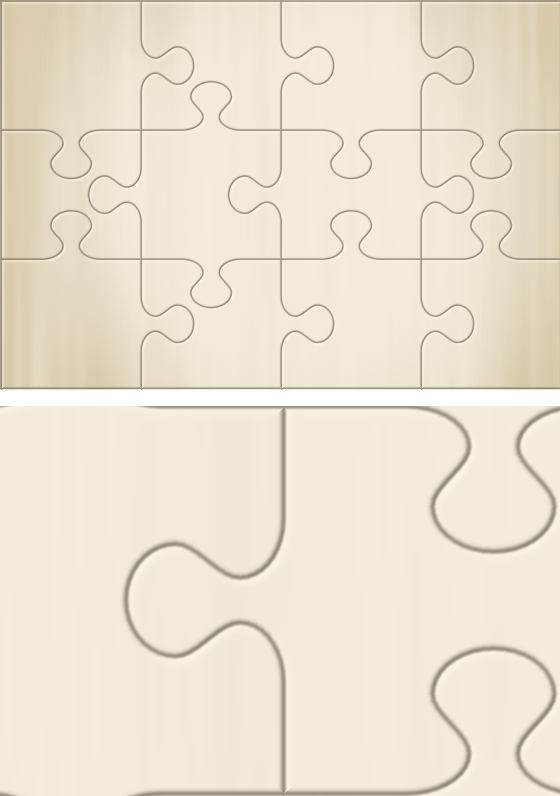
Top, the full canvas; bottom, a detail of the centre.
Write a WebGL 2 fragment shader that draws this pattern.

```glsl
#version 300 es
precision highp float;
// Pale wooden jigsaw, four pieces by three, with embossed seams and vertical grain.

uniform vec2 u_resolution;
out vec4 fragColor;

const float HALF_PI = 1.5707963;
const vec2 PIECES = vec2(4.0, 3.0215);
const vec2 FRAME = vec2(0.0026, 0.0037);
const int STEPS = 27;

const vec3 CREAM = vec3(0.952, 0.922, 0.858);
const vec3 SAND = vec3(0.895, 0.855, 0.765);
const vec3 TAN = vec3(0.845, 0.79, 0.665);
const vec3 GROOVE = vec3(0.43, 0.40, 0.33);
const vec3 SHINE = vec3(0.985, 0.965, 0.91);

float hash(vec2 p) {
    vec3 q = fract(vec3(p.xyx) * 0.1031);
    q += dot(q, q.yzx + 33.33);
    return fract((q.x + q.y) * q.z);
}

float noise(vec2 p) {
    vec2 i = floor(p), f = fract(p);
    f = f * f * (3.0 - 2.0 * f);
    return mix(mix(hash(i), hash(i + vec2(1, 0)), f.x),
               mix(hash(i + vec2(0, 1)), hash(i + vec2(1, 1)), f.x), f.y);
}

float bell(float d, float width) {
    return exp(-d * d / (width * width));
}

// Half of the knob outline: x along the seam, y across; t runs from 0 to 3.
vec2 knobOutline(float t) {
    float s = fract(t), a = s * HALF_PI;
    if (t < 1.0) return vec2(0.21 - 0.152 * sin(a), 0.104 * (1.0 - cos(a)));
    if (t < 2.0) return vec2(mix(0.058, 0.145, smoothstep(0.0, 1.0, s)), mix(0.104, 0.257, s));
    if (t < 2.999) return vec2(0.145 * cos(a), 0.257 + 0.118 * sin(a));
    return vec2(0.0, 0.375);
}

vec2 toSegment(vec2 p, vec2 a, vec2 b) {
    vec2 e = b - a;
    return p - a - e * clamp(dot(p - a, e) / dot(e, e), 0.0, 1.0);
}

// Offset from the nearest seam point; side is +1, -1, or 0 for a straight seam.
vec2 seamOffset(vec2 p, float side, vec2 size) {
    if (side == 0.0) return vec2(0.0, p.y * size.y);
    vec2 flip = vec2(p.x < 0.0 ? -1.0 : 1.0, side);
    vec2 q = p * flip * size, last = vec2(0.5, 0.0) * size, best = vec2(9.0);
    for (int i = 0; i <= STEPS; i++) {
        vec2 next = knobOutline(3.0 * float(i) / float(STEPS)) * size;
        vec2 d = toSegment(q, last, next);
        if (dot(d, d) < dot(best, best)) best = d;
        last = next;
    }
    return best * flip;
}

float uprightSide(float column, float row) {
    if (column < 0.5 || column > 3.5) return 0.0;
    return row == 1.0 && column < 2.5 ? -1.0 : 1.0;
}

float levelSide(float column, float row) {
    if (row < 0.5 || row > 2.5) return 0.0;
    return (column == 1.0 ? -1.0 : 1.0) * (row == 1.0 ? 1.0 : -1.0);
}

vec2 nearestSeam(vec2 grid, vec2 size) {
    vec2 cell = floor(grid), f = grid - cell, best = vec2(9.0);
    for (int i = 0; i < 2; i++) {
        float k = float(i);
        vec2 u = seamOffset(vec2(f.y - 0.5, f.x - k), uprightSide(cell.x + k, cell.y), size.yx).yx;
        vec2 l = seamOffset(vec2(f.x - 0.5, f.y - k), levelSide(cell.x, cell.y + k), size);
        if (dot(u, u) < dot(best, best)) best = u;
        if (dot(l, l) < dot(best, best)) best = l;
    }
    return best;
}

// Cream in the middle, tan toward the sides, streaked along the grain.
vec3 wood(vec2 uv) {
    float broad = noise(vec2(uv.x * 17.0, uv.y * 1.3 + 4.0)) - 0.5;
    float fine = noise(vec2(uv.x * 62.0 + 9.0, uv.y * 2.2)) - 0.5;
    float fibre = noise(vec2(uv.x * 210.0, uv.y * 7.0)) - 0.5;
    float edge = smoothstep(0.42, 1.15, length((uv - vec2(0.54, 0.48)) * vec2(1.88, 1.15)));
    float tone = 0.06 + edge * 0.85 + (0.12 + 0.4 * edge) * (broad + 0.6 * fine) + 0.04 * fibre;
    tone = clamp(tone, 0.0, 1.0);
    vec3 color = mix(CREAM, SAND, smoothstep(0.0, 0.55, tone));
    return mix(color, TAN, smoothstep(0.45, 1.0, tone));
}

void main() {
    vec2 uv = gl_FragCoord.xy / u_resolution;
    vec2 size = vec2(u_resolution.x / u_resolution.y, 1.0) / PIECES;
    vec2 offset = nearestSeam((uv - FRAME) * PIECES, size);
    float d = length(offset);
    float lit = dot(offset, vec2(0.7071, -0.7071));

    // Emboss: shade above and left of the groove, shine below and right.
    float w = max(0.0024, 0.7 / u_resolution.y);
    float groove = 0.62 * bell(d, w) - 0.55 * lit / w * bell(d, w * 1.25);
    float shine = max(lit, 0.0) / w * bell(d, w * 2.0);
    vec3 color = wood(uv);
    color = mix(color, SHINE, clamp(shine * 0.8, 0.0, 0.8));
    color = mix(color, GROOVE, clamp(groove, 0.0, 0.9));
    fragColor = vec4(color, 1.0);
}
```
